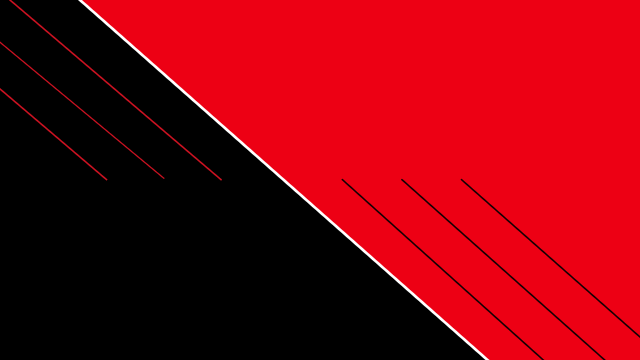
Give the GLSL for this background, as a Shadertoy shader.

```glsl
// A black and a red field meet along a white diagonal. Three thin red
// stripes cross the black side and three dark ones the red side.
// Half-plane and segment distances, in units of the canvas height.

#define RED vec3(0.93, 0.0, 0.08)
#define STRIPE_RED vec3(0.80, 0.07, 0.13)
#define STRIPE_DARK vec3(0.07, 0.0, 0.01)
#define EDGE_TOP vec2(0.2222, 1.0)
#define EDGE_BOTTOM vec2(1.3542, 0.0)
#define EDGE_HALF_WIDTH 0.0037
#define STRIPE_HALF_WIDTH 0.0022
#define STRIPE_COUNT 3

// Antialiased coverage of a shape from its signed distance
float coverage(float dist) {
    return clamp(0.5 - dist * iResolution.y, 0.0, 1.0);
}

float segmentDistance(vec2 p, vec2 a, vec2 b) {
    vec2 pa = p - a, ba = b - a;
    return length(pa - ba * clamp(dot(pa, ba) / dot(ba, ba), 0.0, 1.0));
}

// Signed distance to the line through a and b, positive to the upper right
float lineDistance(vec2 p, vec2 a, vec2 b) {
    vec2 along = normalize(b - a);
    return dot(p - a, vec2(-along.y, along.x));
}

void mainImage(out vec4 fragColor, in vec2 fragCoord) {
    vec2 p = fragCoord / iResolution.y;

    // Two fields
    float edge = lineDistance(p, EDGE_TOP, EDGE_BOTTOM);
    vec3 color = mix(vec3(0.0), RED, coverage(-edge));

    // Stripes: each starts at mid height and runs off the canvas
    for (int i = 0; i < STRIPE_COUNT; i++) {
        float k = float(i);
        float middle = mod(k, 2.0);

        vec2 redEnd = vec2(0.296 + 0.159 * k, 0.501 + 0.004 * middle);
        vec2 redRun = vec2(-1.175 - 0.03 * middle, 1.0);
        float redLine = segmentDistance(p, redEnd, redEnd + redRun);
        float redWidth = STRIPE_HALF_WIDTH * (1.0 - 0.2 * middle);
        color = mix(color, STRIPE_RED, coverage(redLine - redWidth));

        vec2 darkEnd = vec2(0.951 + 0.1655 * k, 0.501);
        vec2 darkRun = vec2(1.114 + 0.01 * k, -1.0);
        float darkLine = segmentDistance(p, darkEnd, darkEnd + darkRun);
        color = mix(color, STRIPE_DARK, coverage(darkLine - STRIPE_HALF_WIDTH));
    }

    // White dividing edge
    color = mix(color, vec3(1.0), coverage(abs(edge) - EDGE_HALF_WIDTH));

    fragColor = vec4(color, 1.0);
}
```
